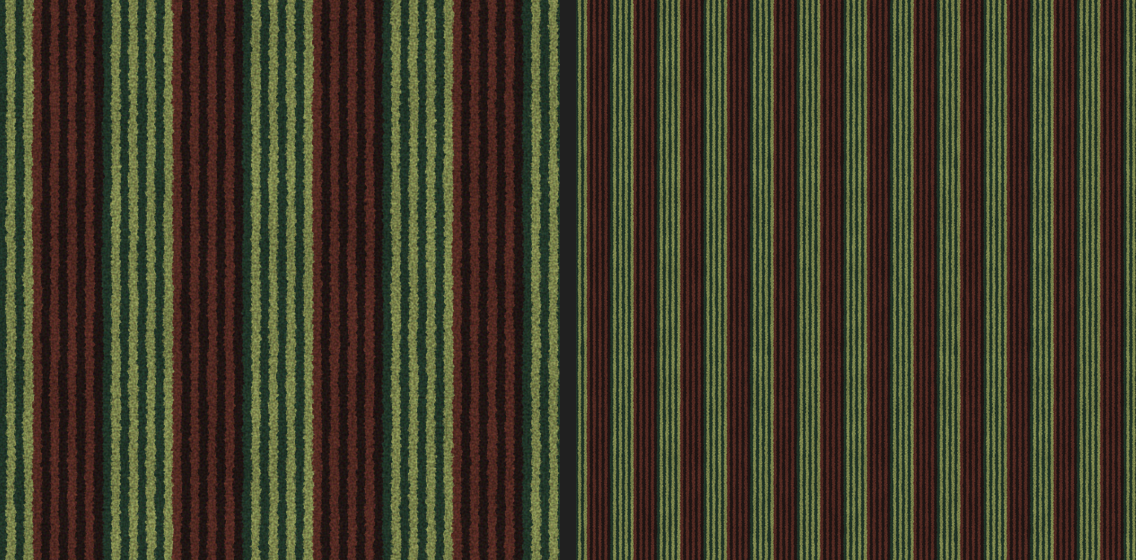
Left: one tile. Right: repeated 3 by 3.
A Shadertoy shader for this pattern:

```glsl
const float REPEATS = 4.0;            // colour bands pairs across
const float STRIPES = 16.0;           // stripes per repeat
const float SHIFT = 11.75;            // first green stripe, in stripes
const float EDGE_SOFTNESS = 0.13;     // in stripes
const float RAGGED = 0.24;            // short wobble of the edges
const float SWAY = 0.16;              // slow wobble of the edges
const float FUZZ = 0.20;              // fibres crossing the edges
const float PILE_CONTRAST = 0.36;
const float FLECK_TINT = 0.045;
const float MOTTLE = 0.10;

const vec3 LIGHT_GREEN = vec3(0.475, 0.505, 0.290);
const vec3 DARK_GREEN = vec3(0.125, 0.200, 0.150);
const vec3 RED_BROWN = vec3(0.315, 0.160, 0.130);
const vec3 DARK_BROWN = vec3(0.118, 0.080, 0.072);

uint hash(uvec2 p, uint seed) {
    uint h = p.x * 374761393u + p.y * 668265263u + seed * 974711u;
    h = (h ^ (h >> 15)) * 739982445u;
    h = (h ^ (h >> 12)) * 695872825u;
    return h ^ (h >> 15);
}

float cornerSlope(vec2 cell, vec2 offset, vec2 period, uint seed) {
    uint h = hash(uvec2(mod(cell, period)), seed);
    float angle = float(h & 65535u) / 65536.0 * 6.28319;
    return dot(vec2(cos(angle), sin(angle)), offset);
}

// Gradient noise that wraps after a whole number of cells
float wrapNoise(vec2 uv, vec2 period, uint seed) {
    vec2 p = uv * period;
    vec2 cell = floor(p);
    vec2 f = p - cell;
    vec2 w = f * f * f * (f * (f * 6.0 - 15.0) + 10.0);
    vec2 dx = vec2(1.0, 0.0);
    vec2 dy = vec2(0.0, 1.0);
    float low = mix(cornerSlope(cell, f, period, seed),
                    cornerSlope(cell + dx, f - dx, period, seed), w.x);
    float high = mix(cornerSlope(cell + dy, f - dy, period, seed),
                     cornerSlope(cell + 1.0, f - 1.0, period, seed), w.x);
    return mix(low, high, w.y);
}

// Four dark/light green pairs, then four red/dark brown pairs
vec3 stripeColor(float index) {
    float k = mod(index, STRIPES);
    bool first = mod(k, 2.0) < 0.5;
    if (k < STRIPES * 0.5 - 0.5) return first ? DARK_GREEN : LIGHT_GREEN;
    return first ? RED_BROWN : DARK_BROWN;
}

void mainImage(out vec4 fragColor, in vec2 fragCoord) {
    vec2 uv = fragCoord / iResolution.xy;
    float stripeCount = REPEATS * STRIPES;

    // Woven edges: slow sway, ragged tufts and loose fibres
    float wobble = SWAY * wrapNoise(uv, vec2(40.0, 14.0), 1u)
                 + RAGGED * wrapNoise(uv, vec2(64.0, 100.0), 2u)
                 + FUZZ * wrapNoise(uv, vec2(230.0), 3u);
    float s = uv.x * stripeCount - SHIFT + wobble;

    // Blend the two stripes that meet at the nearest edge
    float edge = floor(s + 0.5);
    float soft = max(EDGE_SOFTNESS, 0.75 * stripeCount / iResolution.x);
    vec3 color = mix(stripeColor(edge - 1.0), stripeColor(edge),
                     smoothstep(-soft, soft, s - edge));

    // Pile grain and faint broad mottling
    float pile = wrapNoise(uv, vec2(260.0), 4u) + 0.7 * wrapNoise(uv, vec2(150.0), 5u);
    float mottle = wrapNoise(uv, vec2(12.0, 8.0), 6u);
    color *= 1.0 + PILE_CONTRAST * pile + MOTTLE * mottle;

    // Coloured fibre flecks
    vec3 fleck = vec3(wrapNoise(uv, vec2(240.0), 7u),
                      wrapNoise(uv, vec2(240.0), 8u),
                      wrapNoise(uv, vec2(240.0), 9u));
    color += FLECK_TINT * fleck;

    fragColor = vec4(clamp(color, 0.0, 1.0), 1.0);
}
```
